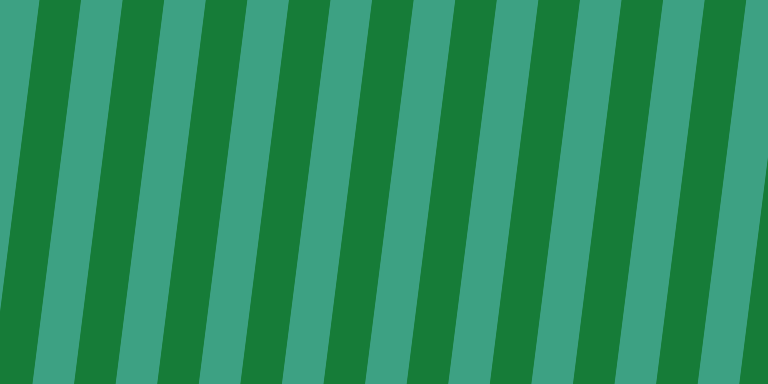
Reproduce this pattern procedurally as a Shadertoy shader.

```glsl
// Flat diagonal stripes in two greens, leaning slightly to the right.
// A signed distance across the slanted stripe axis is folded into one
// period, then edges are smoothed over about one pixel.

const vec3 LIGHT_GREEN = vec3(0.240, 0.631, 0.514);
const vec3 DARK_GREEN  = vec3(0.086, 0.486, 0.220);

// Lengths are in canvas heights.
const float LEAN       = 0.1265;  // horizontal shift per unit of height
const float PERIOD     = 0.21654; // horizontal spacing of the dark stripes
const float DARK_SHARE = 0.5;     // part of each period that is dark
const float FIRST_EDGE = 0.1928;  // left edge of a dark stripe on the baseline
const float EDGE_SOFT  = 1.1;     // edge width in pixels

// Signed distance to the nearest dark stripe, negative inside.
float stripeDistance(vec2 p) {
    float halfWidth = 0.5 * DARK_SHARE * PERIOD;
    float across = p.x - LEAN * p.y - FIRST_EDGE - halfWidth;
    float offset = (fract(across / PERIOD + 0.5) - 0.5) * PERIOD;
    return (abs(offset) - halfWidth) * inversesqrt(1.0 + LEAN * LEAN);
}

void mainImage(out vec4 fragColor, in vec2 fragCoord) {
    vec2 p = fragCoord / iResolution.y;
    float soft = 0.5 * EDGE_SOFT / iResolution.y;

    float dark = 1.0 - smoothstep(-soft, soft, stripeDistance(p));
    fragColor = vec4(mix(LIGHT_GREEN, DARK_GREEN, dark), 1.0);
}
```
